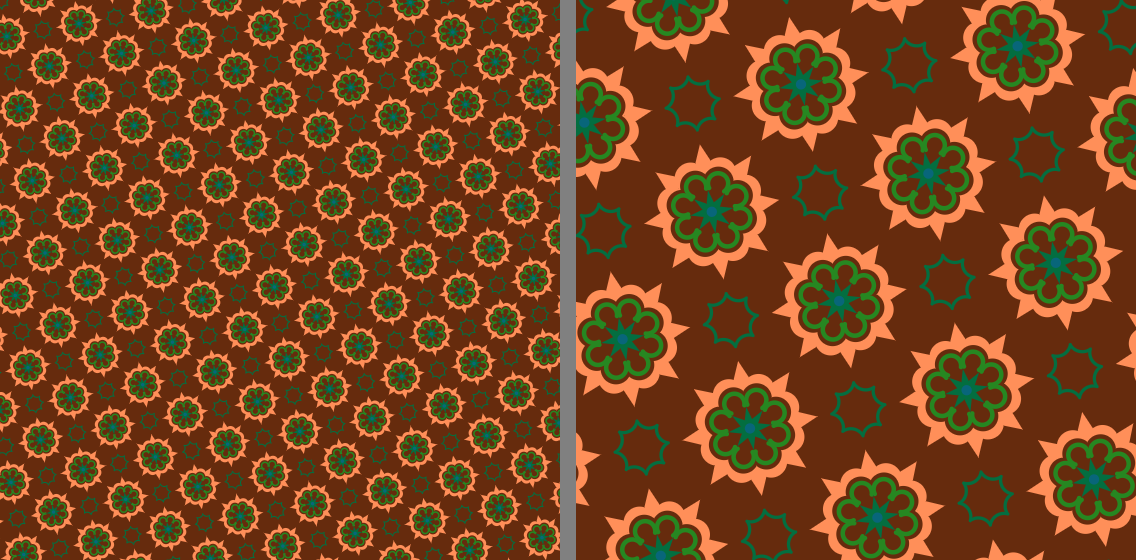
Left: the whole. Right: its middle third, enlarged.
Write a WebGL 1 fragment shader that draws this pattern.

```glsl
precision highp float;

uniform vec2 u_resolution;

// Folds the plane into eight mirrored wedges: x runs along the wedge axis.
vec2 foldEight(vec2 p, float turn) {
  float wedge = 0.785398;
  float a = mod(atan(p.y, p.x) + turn * wedge, wedge) - 0.5 * wedge;
  return length(p) * vec2(cos(a), abs(sin(a)));
}

float petalRing(vec2 tip, vec2 gap) {
  float bump = length(gap - vec2(0.253, 0.0)) - 0.103;
  float hollow = length(gap - vec2(0.197, 0.0)) - 0.098;
  float spike = (tip.y - 0.065 * (0.44 - tip.x) / 0.15) * 0.92;
  spike = max(spike, 0.26 - tip.x);
  return max(min(bump, spike), -hollow);
}

// Open hook with round ends, facing the centre.
float hook(vec2 gap) {
  vec2 v = gap - vec2(0.187, 0.0);
  float r = length(v);
  float d = v.x > -0.643 * r ? abs(r - 0.065) : length(v - vec2(-0.0418, 0.0498));
  return d - 0.0145;
}

float star(vec2 tip) {
  return dot(tip - vec2(0.14, 0.0), vec2(0.276, 0.961));
}

// Outline of inward arcs that meet in eight points.
float pointedRing(vec2 gap) {
  float arc = abs(length(gap - vec2(0.22, 0.0)) - 0.09) - 0.0105;
  return max(arc, gap.x - 0.17);
}

float cover(float d, float pixel) {
  return clamp(0.5 - d / pixel, 0.0, 1.0);
}

void main() {
  float side = min(u_resolution.x, u_resolution.y);
  float pixel = 10.8 / side;
  vec2 uv = (gl_FragCoord.xy - 0.5 * u_resolution) / side + vec2(0.010, 0.0125);

  // Square lattice turned by 35 degrees
  vec2 grid = mat2(0.8192, 0.5736, -0.5736, 0.8192) * uv * 10.8;
  vec2 flower = fract(grid + 0.5) - 0.5;
  vec2 between = fract(grid) - 0.5;
  vec2 tip = foldEight(flower, 0.5);
  vec2 gap = foldEight(flower, 0.0);

  vec3 teal = vec3(0.01, 0.43, 0.25);
  vec3 color = vec3(0.40, 0.17, 0.05);
  color = mix(color, teal, cover(pointedRing(foldEight(between, 0.0)), pixel));

  // Flower, from the rim to the heart
  color = mix(color, vec3(1.0, 0.56, 0.35), cover(petalRing(tip, gap), pixel));
  color = mix(color, vec3(0.15, 0.53, 0.13), cover(hook(gap), pixel));
  color = mix(color, teal, cover(star(tip), pixel));
  color = mix(color, vec3(0.03, 0.40, 0.48), cover(length(flower) - 0.033, pixel));

  gl_FragColor = vec4(color, 1.0);
}
```
